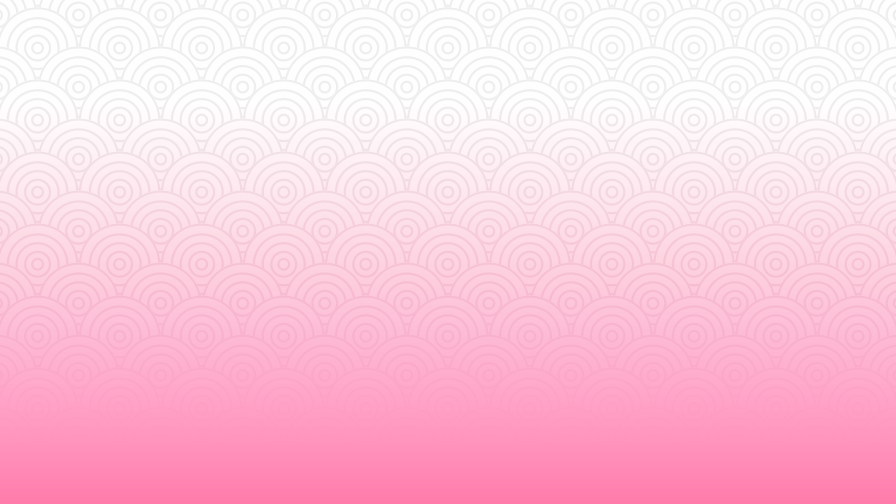
A Shadertoy shader for this pattern:

```glsl
// Overlapping scallop waves of concentric rings on a white-to-pink gradient.

const float COLUMNS = 10.92;      // scallops across the canvas
const float ROW_PITCH = 0.8785;   // distance between aligned rows, in columns
const float ROW_SHIFT = 0.4765;   // drop from an even row to the odd row below
const vec2 FIRST_CENTRE = vec2(0.458, 0.585);
const float OUTER_RADIUS = 0.484;
const float HALF_LINE = 0.0135;

// Soft coverage of the inside of a signed distance
float fill(float dist, float soft) {
    return 1.0 - smoothstep(-soft, soft, dist);
}

// Vertical colour ramp, depth runs from 0 at the top to 1 at the bottom
vec3 backdrop(float depth) {
    const float stops[7] = float[7](0.20, 0.39, 0.52, 0.66, 0.79, 0.93, 1.0);
    const vec3 tones[7] = vec3[7](
        vec3(1.0, 0.998, 1.0), vec3(0.994, 0.905, 0.935),
        vec3(0.993, 0.828, 0.878), vec3(0.993, 0.735, 0.837),
        vec3(1.0, 0.642, 0.782), vec3(1.0, 0.540, 0.710),
        vec3(1.0, 0.480, 0.665));
    vec3 tone = tones[0];
    for (int i = 1; i < 7; i++) {
        float blend = clamp((depth - stops[i - 1]) / (stops[i] - stops[i - 1]), 0.0, 1.0);
        tone = mix(tone, tones[i], blend);
    }
    return tone;
}

// Line coverage of the concentric rings at a given radius
float rings(float radius, float halfLine, float soft) {
    const float radii[5] = float[5](0.065, 0.151, 0.256, 0.363, OUTER_RADIUS);
    float nearest = 1.0;
    for (int i = 0; i < 5; i++) nearest = min(nearest, abs(radius - radii[i]));
    return fill(nearest - halfLine, soft);
}

// Layers the rows front to back; lower rows hide the ones above
float scallops(vec2 p, float soft) {
    float ink = 0.0;
    float visible = 1.0;
    float nearRow = floor(p.y / (0.5 * ROW_PITCH));
    for (int i = 2; i >= -2; i--) {
        float row = nearRow + float(i);
        float odd = mod(row, 2.0);
        float centreY = floor(row * 0.5) * ROW_PITCH + odd * ROW_SHIFT;
        float offsetX = fract(p.x + 0.5 - 0.5 * odd) - 0.5;
        float radius = length(vec2(offsetX, p.y - centreY));
        float disc = fill(radius - OUTER_RADIUS - HALF_LINE, soft);
        ink += visible * disc * rings(radius, HALF_LINE, soft);
        visible *= 1.0 - disc;
    }
    return ink;
}

void mainImage(out vec4 fragColor, in vec2 fragCoord) {
    float scale = COLUMNS / iResolution.x;
    vec2 fromTop = vec2(fragCoord.x, iResolution.y - fragCoord.y);
    float depth = fromTop.y / iResolution.y;
    float ink = scallops(fromTop * scale - FIRST_CENTRE, 0.7 * scale);

    // Lines warm from grey to rose, then dissolve near the bottom
    vec3 lineTint = mix(vec3(0.935), vec3(0.970, 0.925, 0.945), smoothstep(0.2, 0.5, depth));
    float fade = 1.0 - smoothstep(0.50, 0.92, depth);
    vec3 colour = backdrop(depth);
    fragColor = vec4(mix(colour, colour * lineTint, ink * fade), 1.0);
}
```
